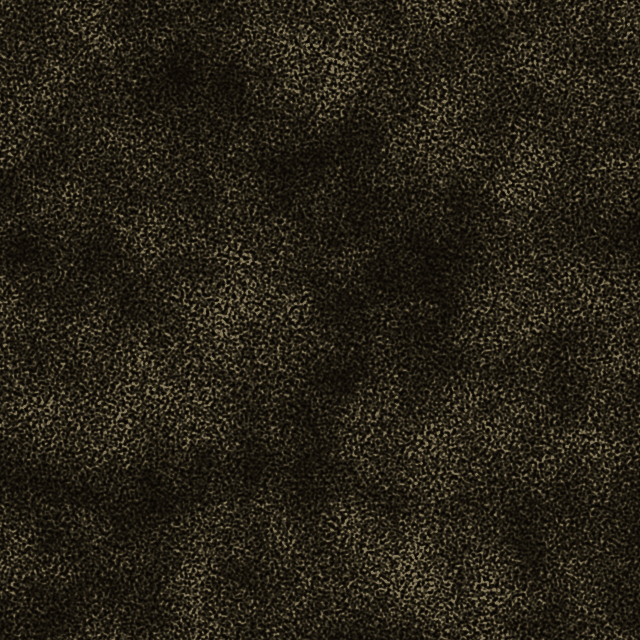
Give the GLSL for this texture, as a WebGL 1 fragment shader.

```glsl
precision highp float;
// Dark olive-brown grit sprinkled with fine golden specks that gather in soft patches.
// Two rotated layers of gradient noise form the grain; broad fractal noise shifts its
// level and contrast, and the resulting tone is coloured through a ramp.

uniform vec2 u_resolution;

const vec3 SHADOW = vec3(0.070, 0.052, 0.030);
const vec3 BROWN  = vec3(0.125, 0.108, 0.066);
const vec3 OLIVE  = vec3(0.180, 0.160, 0.090);
const vec3 GREY   = vec3(0.220, 0.200, 0.150);
const vec3 TAN    = vec3(0.320, 0.280, 0.200);
const vec3 GOLD   = vec3(0.510, 0.465, 0.345);

const float NOISE_DEVIATION = 0.21; // typical spread of one gradient noise layer

// Random unit vector for a lattice point
vec2 gradientAt(vec2 cell) {
  vec3 p = fract(vec3(cell.xyx) * vec3(0.1031, 0.1030, 0.0973));
  p += dot(p, p.yzx + 33.33);
  float angle = 6.28319 * fract((p.x + p.y) * p.z);
  return vec2(cos(angle), sin(angle));
}

float gradientNoise(vec2 p) {
  vec2 cell = floor(p);
  vec2 f = p - cell;
  vec2 w = f * f * f * (f * (f * 6.0 - 15.0) + 10.0);
  vec2 e = vec2(1.0, 0.0);
  float a = dot(gradientAt(cell), f);
  float b = dot(gradientAt(cell + e.xy), f - e.xy);
  float c = dot(gradientAt(cell + e.yx), f - e.yx);
  float d = dot(gradientAt(cell + e.xx), f - e.xx);
  return mix(mix(a, b, w.x), mix(c, d, w.x), w.y);
}

vec2 rotate(vec2 p, float angle) {
  float c = cos(angle), s = sin(angle);
  return vec2(c * p.x - s * p.y, s * p.x + c * p.y);
}

// Noise layer turned off the pixel axes, scaled to unit deviation
float layer(vec2 uv, float frequency, float angle, vec2 offset) {
  return gradientNoise(rotate(uv, angle) * frequency + offset) / NOISE_DEVIATION;
}

// Fractal sum of layers, scaled to unit deviation
float clouds(vec2 uv, float frequency, float gain) {
  float sum = 0.0, power = 0.0, amplitude = 1.0;
  for (int i = 0; i < 4; i++) {
    float k = float(i);
    sum += amplitude * layer(uv, frequency, 0.5 + k * 1.1, vec2(17.3, 41.7) * (k + 1.0));
    power += amplitude * amplitude;
    amplitude *= gain;
    frequency *= 2.0;
  }
  return sum / sqrt(power);
}

// Blend weight of a tone between two ramp stops
float ramp(float low, float high, float tone) {
  return clamp((tone - low) / (high - low), 0.0, 1.0);
}

// Tone in standard deviations to colour; tint picks olive or grey midtones
vec3 gritColor(float tone, float tint) {
  vec3 color = mix(SHADOW * 0.45, SHADOW, ramp(-2.0, -0.9, tone));
  color = mix(color, BROWN, ramp(-0.9, 0.0, tone));
  color = mix(color, mix(OLIVE, GREY, tint), ramp(0.0, 0.78, tone));
  color = mix(color, TAN, ramp(0.78, 1.55, tone));
  return mix(color, GOLD, ramp(1.55, 2.4, tone));
}

void main() {
  vec2 uv = gl_FragCoord.xy / min(u_resolution.x, u_resolution.y);

  // Fine grain
  float grain = layer(uv, 215.0, 0.6, vec2(310.0, 205.0))
              + layer(uv, 165.0, 1.9, vec2(420.0, 130.0));
  grain *= 0.7071;

  // Patches lift the grain and sharpen its contrast
  float patches = clouds(uv, 4.5, 0.75);
  float tone = 0.92 * grain * (1.0 + 0.16 * patches) + 0.30 * patches;

  // Slight hue change from grain to grain
  float tint = smoothstep(-1.0, 1.0, layer(uv, 140.0, 1.2, vec2(250.0, 510.0)));

  gl_FragColor = vec4(gritColor(tone, tint), 1.0);
}
```
